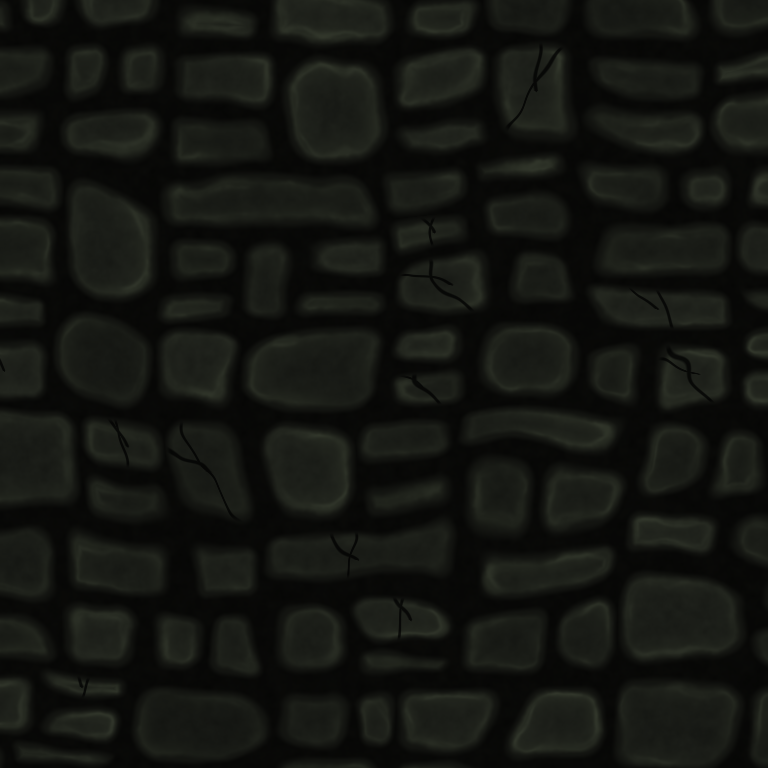
Write a Shadertoy shader that draws this texture.

```glsl
const vec3 GAP_COLOR  = vec3(0.030, 0.031, 0.025);
const vec3 SIDE_COLOR = vec3(0.073, 0.078, 0.064);
const vec3 FACE_COLOR = vec3(0.098, 0.106, 0.088);
const vec3 RIM_COLOR  = vec3(0.165, 0.182, 0.142);

float hash(vec2 p) {
    vec3 q = fract(p.xyx * vec3(0.1031, 0.1030, 0.0973));
    q += dot(q, q.yzx + 33.33);
    return fract((q.x + q.y) * q.z);
}

float noise(vec2 p) {
    vec2 i = floor(p), f = fract(p);
    f = f * f * (3.0 - 2.0 * f);
    return mix(mix(hash(i), hash(i + vec2(1, 0)), f.x),
               mix(hash(i + vec2(0, 1)), hash(i + vec2(1, 1)), f.x), f.y);
}

float fbm(vec2 p) {
    float sum = 0.0, amp = 0.53;
    for (int i = 0; i < 4; i++) {
        sum += amp * noise(p);
        p = mat2(1.6, 1.2, -1.2, 1.6) * p + 17.3;
        amp *= 0.5;
    }
    return sum;
}

vec2 direction(float turn) {
    return vec2(cos(6.2832 * turn), sin(6.2832 * turn));
}

float smoothMax(float a, float b, float k) {
    float h = max(k - abs(a - b), 0.0) / k;
    return max(a, b) + 0.25 * h * h * k;
}

float roundedBox(vec2 p, vec2 halfSize, float radius) {
    vec2 q = abs(p) - halfSize + radius;
    return length(max(q, 0.0)) + min(max(q.x, q.y), 0.0) - radius;
}

// Splits the wall into random blocks; returns the block's id
float findBlock(vec2 p, out vec2 lo, out vec2 hi) {
    lo = vec2(-0.09);
    hi = vec2(1.09);
    float id = 0.37;
    for (int level = 0; level < 11; level++) {
        vec2 size = hi - lo;
        float h = hash(vec2(id * 311.0, 5.0));
        if (size.x * size.y < mix(0.010, 0.034, h * h)) break;
        float widest = level < 2 ? 9.0 : mix(1.2, 1.75, hash(vec2(id * 173.0, 9.0)));
        int axis = size.x > size.y * widest ? 0 : 1;
        float cut = lo[axis] + size[axis] * mix(0.36, 0.64, hash(vec2(id * 257.0, 2.0)));
        bool upper = p[axis] > cut;
        if (upper) lo[axis] = cut;
        else hi[axis] = cut;
        id = hash(vec2(id * 419.0 + float(level), upper ? 71.0 : 23.0));
    }
    return id;
}

// Rounded, tapered block with one corner worn away
float stoneDistance(vec2 p, vec2 halfSize, float id) {
    float side = hash(vec2(id * 97.0, 1.0)) < 0.5 ? -1.0 : 1.0;
    float taper = 0.32 * hash(vec2(id * 131.0, 3.0));
    p.y *= 1.0 + taper * (0.5 + 0.5 * side * p.x / halfSize.x);
    float radius = min(halfSize.x, halfSize.y) * mix(0.45, 0.85, hash(vec2(id * 151.0, 4.0)));
    float d = roundedBox(p, halfSize, radius);
    vec2 n = direction(hash(vec2(id * 193.0, 6.0)));
    float reach = dot(abs(n), halfSize) * mix(0.70, 0.90, hash(vec2(id * 211.0, 7.0)));
    return smoothMax(d, dot(p, n) - reach, 0.02);
}

// Forked crack through a stone
float crackMask(vec2 p, vec2 uv, float id) {
    float turn = mix(-0.12, 0.12, hash(vec2(id * 227.0, 8.0)));
    vec2 n = direction(turn), fork = direction(turn + 0.09);
    float bend = 0.018 * (noise(uv * 30.0) - 0.5);
    float trunk = abs(dot(p, n) + bend);
    float branch = abs(dot(p, fork) - bend) + max(0.0, -p.y);
    return 1.0 - smoothstep(0.0008, 0.0030, min(trunk, branch));
}

void mainImage(out vec4 fragColor, in vec2 fragCoord) {
    vec2 uv = fragCoord / iResolution.xy;

    // Bend the wall so no joint runs straight
    vec2 bend = vec2(noise(uv * 4.5 + 3.0), noise(uv * 4.5 + 41.0)) - 0.5;
    vec2 ripple = vec2(noise(uv * 12.0 + 7.0), noise(uv * 12.0 + 29.0)) - 0.5;
    vec2 wall = uv + 0.050 * bend + 0.012 * ripple;

    vec2 lo, hi;
    float id = findBlock(wall, lo, hi);
    vec2 p = wall - 0.5 * (lo + hi);
    float depth = -stoneDistance(p, 0.5 * (hi - lo) - 0.005, id);
    depth += 0.009 * (noise(uv * 24.0) - 0.5);

    // Paint strokes and grain
    float strokes = fbm(uv * 26.0 + id * 40.0);
    float grain = fbm(uv * 85.0);
    float patches = smoothstep(0.25, 0.70, fbm(uv * 11.0 + id * 60.0));

    // Dark joint, dim side, then the worn top face
    vec3 color = GAP_COLOR * mix(0.7, 1.3, grain);
    color = mix(color, SIDE_COLOR, smoothstep(-0.004, 0.007, depth));
    float inset = depth + 0.010 * (strokes - 0.5);
    float face = smoothstep(0.004, 0.014, inset);
    float shade = mix(0.82, 1.10, hash(vec2(id * 283.0, 11.0)));
    vec3 top = FACE_COLOR * mix(0.84, 1.16, grain) * mix(0.90, 1.08, strokes);
    float glow = exp(-max(inset - 0.013, 0.0) / 0.017);
    top = mix(top, RIM_COLOR, glow * mix(0.30, 0.75, patches));

    // Thin broken highlights along the rim
    float line = (inset - 0.016 - 0.012 * (noise(uv * 38.0) - 0.5)) / 0.0035;
    top += RIM_COLOR * 0.28 * exp(-line * line) * patches * smoothstep(0.3, 0.7, strokes);
    color = mix(color, top * shade, face);

    if (hash(vec2(id * 337.0, 13.0)) > 0.92)
        color *= 1.0 - 0.75 * crackMask(p, uv, id) * smoothstep(0.0, 0.008, depth);

    fragColor = vec4(color, 1.0);
}
```
